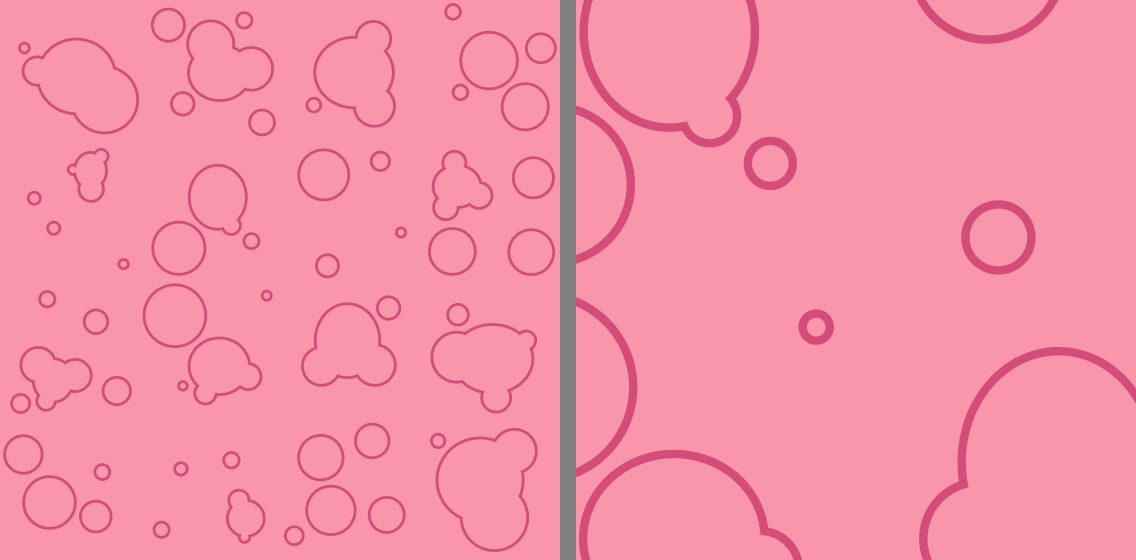
Left: the whole. Right: its middle third, enlarged.
Give the GLSL for this pattern, as a WebGL 1 fragment shader.

```glsl
precision highp float;

uniform vec2 u_resolution;

const vec3 PINK = vec3(0.98, 0.59, 0.67);
const vec3 ROSE = vec3(0.83, 0.30, 0.47);
const float LINE_HALF = 0.0025;
const float BLOB_GRID = 4.0;
const float DOT_GRID = 8.0;
const float FAR = 1.0;

vec2 hash2(vec2 cell, float seed) {
  vec3 q = fract((cell.xyx + seed * 7.31) * vec3(0.1031, 0.1030, 0.0973));
  q += dot(q, q.yzx + 33.33);
  return fract((q.xx + q.yz) * q.zy);
}

bool outsideGrid(vec2 cell, float count) {
  return min(cell.x, cell.y) < 0.0 || max(cell.x, cell.y) > count - 0.5;
}

// Approximate distance to an ellipse
float ellipse(vec2 p, vec2 radii) {
  float k = length(p / radii);
  float slope = length(p / (radii * radii));
  return k * (k - 1.0) / max(slope, 0.001);
}

// A core with up to three round lobes on its rim
float cloud(vec2 p, vec2 cell, float extent) {
  vec2 shape = hash2(cell, 3.0);
  float core = extent * mix(0.48, 0.62, shape.x);
  float squash = mix(-0.08, 0.08, shape.y);
  float d = ellipse(p, core * vec2(1.0 + squash, 1.0 - squash));
  float turn = hash2(cell, 4.0).x * 6.2832;
  for (int i = 0; i < 3; i++) {
    float n = float(i);
    vec2 h = hash2(cell, 5.0 + n);
    if (i > 0 && h.y < 0.25) continue;
    float lobe = extent * mix(0.14, 0.5, h.x);
    float reach = min(core + 0.1 * lobe, extent - lobe);
    float angle = turn + n * 2.1 + (h.y - 0.5) * 0.9;
    vec2 center = reach * vec2(cos(angle), sin(angle));
    d = min(d, length(p - center) - lobe);
  }
  return d;
}

// One large shape per cell: a cloud or a plain circle
float blob(vec2 p, vec2 cell) {
  vec2 kind = hash2(cell, 1.0);
  bool plain = kind.x < 0.22;
  float extent = mix(0.052, 0.132, kind.y);
  if (plain) extent *= 0.65;
  float room = max(0.5 / BLOB_GRID - extent, 0.0) + 0.004;
  vec2 center = (cell + 0.5) / BLOB_GRID;
  center += room * (2.0 * hash2(cell, 2.0) - 1.0);
  center = clamp(center, extent + 0.012, 1.0 - extent - 0.012);
  vec2 q = p - center;
  return plain ? length(q) - extent : cloud(q, cell, extent);
}

float blobField(vec2 p) {
  vec2 home = floor(p * BLOB_GRID);
  float d = FAR;
  for (int y = -1; y <= 1; y++) {
    for (int x = -1; x <= 1; x++) {
      vec2 cell = home + vec2(float(x), float(y));
      if (outsideGrid(cell, BLOB_GRID)) continue;
      d = min(d, blob(p, cell));
    }
  }
  return d;
}

// A smaller circle, shrunk to fit the gap between large shapes
float dotCircle(vec2 p, vec2 cell) {
  vec2 h = hash2(cell, 11.0);
  if (h.y < 0.1) return FAR;
  float radius = mix(0.008, 0.056, pow(h.x, 1.6));
  float room = 0.5 / DOT_GRID - radius - 0.005;
  vec2 center = (cell + 0.5) / DOT_GRID;
  center += room * (2.0 * hash2(cell, 12.0) - 1.0);
  float away = length(p - center);
  if (away > radius + 0.01) return FAR;
  radius = min(radius, blobField(center) - 0.013);
  return radius < 0.006 ? FAR : away - radius;
}

float dotField(vec2 p) {
  vec2 home = floor(p * DOT_GRID);
  float d = FAR;
  for (int y = -1; y <= 1; y++) {
    for (int x = -1; x <= 1; x++) {
      vec2 cell = home + vec2(float(x), float(y));
      if (outsideGrid(cell, DOT_GRID)) continue;
      d = min(d, dotCircle(p, cell));
    }
  }
  return d;
}

float outline(float d, float pixel) {
  return clamp(0.5 - (abs(d) - LINE_HALF) / pixel, 0.0, 1.0);
}

void main() {
  float side = min(u_resolution.x, u_resolution.y);
  vec2 p = gl_FragCoord.xy / side;
  float d = min(blobField(p), dotField(p));
  gl_FragColor = vec4(mix(PINK, ROSE, outline(d, 1.0 / side)), 1.0);
}
```
